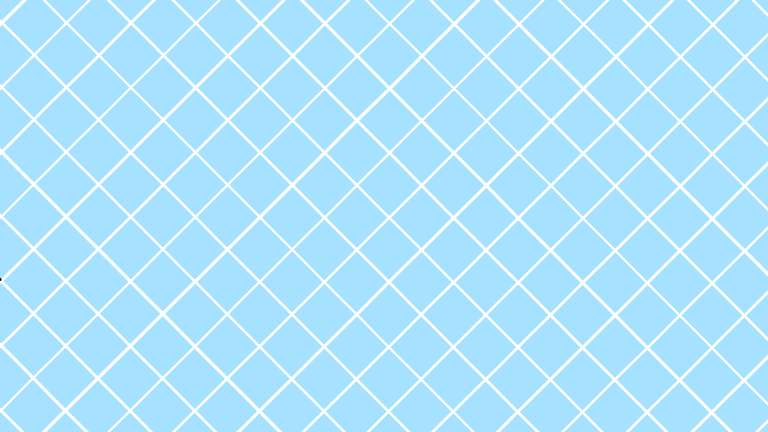
Give the GLSL for this pattern, as a Shadertoy shader.

```glsl
// Diagonal lattice of thin white lines on pale blue, about 12 diamonds across.
// Each line family is a rounded diagonal coordinate; per-line weight and a
// little gradient noise give a hand-ruled look.

#define PERIOD 0.1496              // diamond diagonal, in canvas heights
#define LINE_WIDTH 0.0066
#define WEIGHT_VARIATION 0.22      // relative width change between lines
#define WOBBLE 0.0007              // sideways drift along a line
#define TILT -0.003                // lattice rotation in radians
#define CROSSING vec2(0.0120, -0.0038)
#define SPECK vec2(0.0, 0.353)     // small mark on the left edge
#define SPECK_RADIUS 0.0035
#define SKY_BLUE vec3(0.65, 0.885, 1.0)
#define LINE_WHITE vec3(0.995, 1.0, 1.0)

float hash(vec2 p) {
    return fract(sin(dot(p, vec2(127.1, 311.7))) * 43758.5);
}

// One-dimensional gradient noise, with a separate sequence per seed.
float gradientNoise(float x, float seed) {
    float cell = floor(x);
    float f = x - cell;
    float left = (hash(vec2(cell, seed)) * 2.0 - 1.0) * f;
    float right = (hash(vec2(cell + 1.0, seed)) * 2.0 - 1.0) * (f - 1.0);
    return mix(left, right, f * f * f * (f * (f * 6.0 - 15.0) + 10.0));
}

// Coverage of one family of parallel lines.
float lineFamily(float across, float along, float seed, float pixel) {
    float index = round(across);
    float id = index + seed;
    float offset = (across - index) * PERIOD * sqrt(0.5);
    offset += WOBBLE * 2.0 * gradientNoise(along * 0.7, id);
    float weight = 1.0 + WEIGHT_VARIATION * (hash(vec2(id, 7.0)) * 2.0 - 1.0);
    float edge = abs(offset) - 0.5 * LINE_WIDTH * weight;
    return 1.0 - smoothstep(-0.6 * pixel, 0.6 * pixel, edge);
}

void mainImage(out vec4 fragColor, in vec2 fragCoord) {
    float pixel = 1.0 / iResolution.y;
    vec2 canvas = fragCoord * pixel;
    vec2 p = canvas - 0.5 * iResolution.xy * pixel - CROSSING;

    // Turn slightly, then take diagonal lattice coordinates.
    float c = cos(TILT), s = sin(TILT);
    p = vec2(c * p.x + s * p.y, c * p.y - s * p.x);
    vec2 lattice = vec2(p.x + p.y, p.x - p.y) / PERIOD;

    float falling = lineFamily(lattice.x, lattice.y, 31.0, pixel);
    float rising = lineFamily(lattice.y, lattice.x, 83.0, pixel);
    vec3 color = mix(SKY_BLUE, LINE_WHITE, max(falling, rising));

    // Dark edge mark.
    float speck = length(canvas - SPECK) - SPECK_RADIUS;
    color *= smoothstep(-0.6 * pixel, 0.6 * pixel, speck);

    fragColor = vec4(color, 1.0);
}
```
